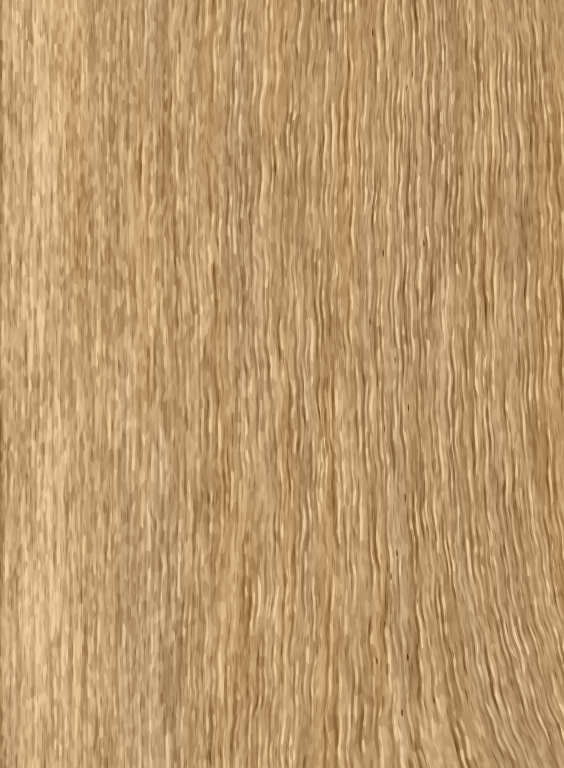
A Shadertoy shader for this texture:

```glsl
const vec3 DARK_OAK = vec3(0.58, 0.44, 0.27);
const vec3 PALE_OAK = vec3(0.87, 0.74, 0.56);
const vec3 WARM_SHIFT = vec3(0.02, 0.0, -0.03);

vec3 hash3(vec2 cell) {
    vec3 q = fract(cell.xyx * vec3(0.1031, 0.1030, 0.0973));
    q += dot(q, q.yxz + 33.33);
    return fract((q.xxy + q.yzz) * q.zyx);
}

float bell(float x, float centre, float width) {
    float d = (x - centre) / width;
    return exp(-d * d);
}

// Smooth cellular noise: every cell has one tone, from -0.5 to 0.5
float cellTone(vec2 p, vec2 density, float seed, float sharpness) {
    vec2 q = p * density + seed;
    vec2 base = floor(q);
    float sum = 0.0, total = 0.0;
    for (int j = -1; j <= 1; j++) {
        for (int i = -1; i <= 1; i++) {
            vec2 cell = base + vec2(i, j);
            vec3 rnd = hash3(cell);
            vec2 d = cell + rnd.xy - q;
            float weight = exp(-sharpness * dot(d, d));
            sum += weight * rnd.z;
            total += weight;
        }
    }
    return sum / total - 0.5;
}

// Scattered upright slivers with tapered ends; halfSize is in cells
float slivers(vec2 p, vec2 density, vec2 halfSize, float chance, float seed) {
    vec2 q = p * density + seed;
    vec2 base = floor(q);
    float cover = 0.0;
    for (int j = -1; j <= 1; j++) {
        for (int i = -1; i <= 1; i++) {
            vec2 cell = base + vec2(i, j);
            vec3 rnd = hash3(cell);
            float r = length((cell + rnd.xy - q) / halfSize);
            float present = smoothstep(0.0, 0.3, chance - rnd.z);
            cover = max(cover, present * (1.0 - smoothstep(0.35, 1.0, r)));
        }
    }
    return cover;
}

// Bends the straight grain into slight waves, with a sweeping curve at the lower right
vec2 bendGrain(vec2 p, float u) {
    float wave = 0.0011 * sin(p.y * 47.0 + 23.0 * p.x + 2.0 * sin(p.x * 31.0))
               + 0.0007 * sin(p.y * 103.0 - 71.0 * p.x)
               + 0.0040 * sin(p.y * 8.0 + 6.0 * p.x);
    float below = max(0.36 - p.y, 0.0);
    float sweep = smoothstep(0.55, 1.0, u) * (0.05 * p.y - 0.45 * below * below);
    return vec2(p.x + wave * smoothstep(0.05, 0.5, u) + sweep, p.y);
}

// Broad light and shade across the board
float boardTone(vec2 uv) {
    float tone = 0.55 - 0.17 * uv.x;
    tone += 0.24 * bell(uv.x, 0.085, 0.06);
    tone += 0.02 * sin(uv.x * 29.0 + 1.5 * sin(uv.y * 3.0));
    tone -= 0.12 * bell(uv.x, 0.745, 0.012) * bell(uv.y, 0.28, 0.13);
    tone -= 0.45 * (1.0 - smoothstep(0.0, 0.007, uv.x));
    return tone;
}

void mainImage(out vec4 fragColor, in vec2 fragCoord) {
    vec2 uv = fragCoord / iResolution.xy;
    vec2 p = fragCoord / iResolution.y;
    vec2 grain = bendGrain(p, uv.x);
    float coarse = smoothstep(0.1, 0.6, uv.x);

    // Fibres, from wide streaks to fine grain
    float tone = boardTone(uv);
    tone += mix(0.08, 0.18, coarse) * cellTone(grain, vec2(95.0, 5.0), 37.0, 9.0);
    tone += 0.50 * cellTone(grain, vec2(190.0, 11.0), 71.0, 12.0);
    float speckle = cellTone(grain, vec2(270.0, 75.0), 113.0, 10.0);
    tone += mix(0.48, 0.36, coarse) * speckle;

    // Slanted ray flecks near the left edge
    vec2 slanted = vec2(p.x + 0.22 * p.y, p.y);
    tone += 0.18 * cellTone(slanted, vec2(45.0, 6.0), 157.0, 8.0) * bell(uv.x, 0.08, 0.09);

    // Raised pale slivers with a beaded surface, each with a shadow on one side
    vec2 sliverDensity = vec2(105.0, 11.0);
    vec2 sliverSize = vec2(0.27, 0.75);
    vec2 shadowShift = vec2(0.0038, 0.0);
    float lit = slivers(grain, sliverDensity, sliverSize, 0.85, 193.0);
    float shaded = slivers(grain + shadowShift, sliverDensity, sliverSize, 0.85, 193.0);
    float relief = lit * (1.0 + 1.2 * speckle) - shaded;
    tone += mix(0.18, 0.38, coarse) * relief;

    // Short open pores and a few deep ticks
    tone -= 0.32 * slivers(grain, vec2(160.0, 40.0), vec2(0.24, 0.55), 0.45, 229.0);
    float ticks = slivers(grain, vec2(30.0, 20.0), vec2(0.05, 0.13), 0.35, 271.0);
    tone -= 1.1 * ticks * bell(uv.x, 0.71, 0.07);

    float warmth = cellTone(grain, vec2(34.0, 2.0), 307.0, 6.0);
    vec3 wood = mix(DARK_OAK, PALE_OAK, clamp(tone + 0.06, -0.9, 1.2));
    fragColor = vec4(wood + WARM_SHIFT * warmth, 1.0);
}
```
